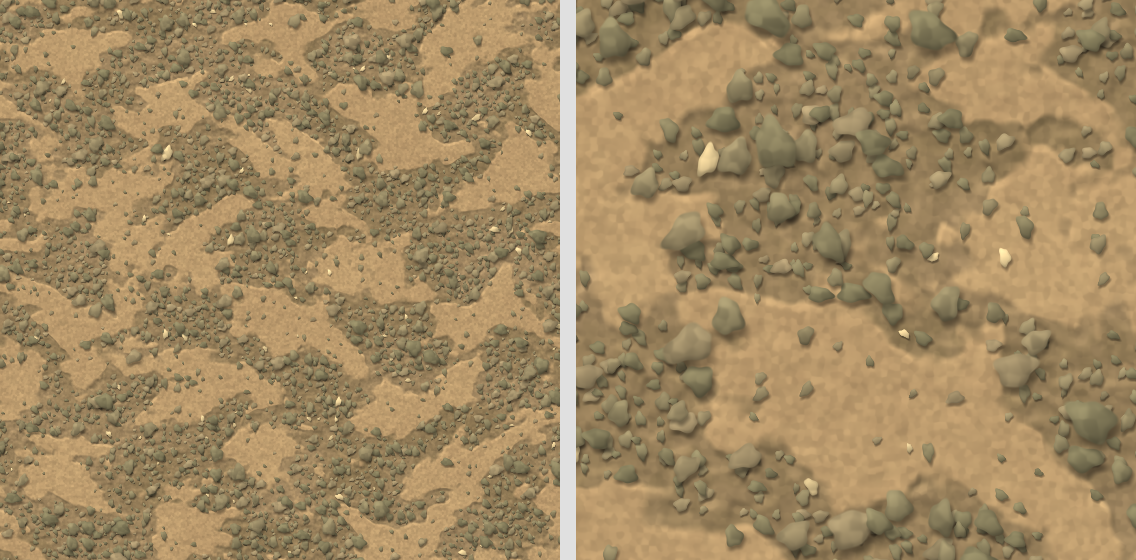
Left: the whole. Right: its middle third, enlarged.
This texture is drawn by a WebGL 1 fragment shader. Its source:

```glsl
precision highp float;
uniform vec2 u_resolution;

const vec2 TO_LIGHT = vec2(-0.4, 0.9);
const vec3 SAND_DEEP = vec3(0.71, 0.58, 0.41);
const vec3 SAND_PALE = vec3(0.77, 0.64, 0.45);
const vec3 SOIL_DARK = vec3(0.53, 0.45, 0.31);
const vec3 SOIL_PALE = vec3(0.66, 0.55, 0.40);
const vec3 STONE_OLIVE = vec3(0.51, 0.48, 0.35);
const vec3 STONE_TAN = vec3(0.66, 0.58, 0.43);
const vec3 STONE_CREAM = vec3(0.88, 0.78, 0.57);

vec2 hash2(vec2 p) {
  vec2 q = vec2(dot(p, vec2(127.1, 311.7)), dot(p, vec2(269.5, 183.3)));
  return fract(sin(q) * 43758.547);
}

mat2 rotation(float angle) {
  float c = cos(angle), s = sin(angle);
  return mat2(c, s, -s, c);
}

// Smooth cellular noise: random cell values blended by distance
float cellNoise(vec2 p) {
  vec2 cell = floor(p), f = fract(p);
  float total = 0.0, weights = 0.0;
  for (int y = -1; y <= 1; y++) {
    for (int x = -1; x <= 1; x++) {
      vec2 o = vec2(float(x), float(y));
      vec2 h = hash2(cell + o);
      vec2 d = o + 0.15 + 0.7 * h - f;
      float w = exp(-7.0 * dot(d, d));
      total += w * fract(h.x * 17.3 + h.y * 31.7);
      weights += w;
    }
  }
  return total / weights;
}

// Warped, layered sines: high where sand lies, low in the rubble
float sandField(vec2 p) {
  vec2 q = p * vec2(17.0, 25.0) + vec2(2.3, 5.1);
  float sum = 0.0, amp = 0.5;
  for (int i = 0; i < 4; i++) {
    q += 0.8 * sin(q.yx * 0.7 + vec2(1.7, 4.1));
    sum += amp * sin(q.x) * cos(q.y);
    q = rotation(0.65) * q * 1.6 + 3.1;
    amp *= 0.65;
  }
  return sum;
}

float sandCover(vec2 p) {
  float ragged = cellNoise(p * vec2(38.0, 48.0)) - 0.5;
  ragged += 0.5 * (cellNoise(p * 95.0) - 0.5);
  return smoothstep(0.02, 0.18, sandField(p) + 0.3 * ragged);
}

float groundHeight(vec2 p, float sand) {
  float rubble = cellNoise(p * vec2(75.0, 95.0) + 7.0);
  return 0.45 * sand + rubble * mix(0.6, 0.18, sand);
}

vec3 groundColor(vec2 p) {
  float sand = sandCover(p);
  vec2 lightward = p + TO_LIGHT * 0.005;
  float slope = groundHeight(p, sand) - groundHeight(lightward, sandCover(lightward));
  float broad = cellNoise(p * vec2(9.0, 15.0));
  float fine = cellNoise(p * 130.0);
  float grain = cellNoise(p * 260.0) - 0.5;
  vec3 soil = mix(SOIL_DARK, SOIL_PALE, 0.6 * broad + 0.4 * fine);
  vec3 drift = mix(SAND_DEEP, SAND_PALE, 0.5 * broad + 0.5 * fine);
  vec3 color = mix(soil, drift, sand);
  return color * (1.0 + 0.4 * clamp(slope, -0.6, 0.35) + 0.12 * grain);
}

// Radial measure of a lumpy, elongated stone: 1.0 on its outline
float stoneShape(vec2 d, float radius, vec2 h) {
  vec2 q = rotation(3.0 * h.x) * d / radius;
  q.y *= 1.15 + 0.55 * h.y;
  float angle = atan(q.y, q.x + 0.0001);
  float lumps = 0.13 * sin(3.0 * angle + 6.3 * h.y) + 0.08 * sin(5.0 * angle + 9.0 * h.x);
  return length(q) * (1.0 + lumps);
}

vec3 stoneColor(vec2 h, float lit, float r, float mottle) {
  vec3 color = mix(STONE_OLIVE, STONE_TAN, h.x * h.x);
  color = mix(color, STONE_CREAM, step(0.98, h.y));
  float rim = smoothstep(0.6, 1.0, r);
  return color * (1.0 + 0.24 * lit - 0.1 * rim + 0.22 * (mottle - 0.5));
}

// One size of stones, gathered in the hollows, with soft contact shadows
vec3 addStones(vec3 color, vec2 p, float scale, float seed) {
  vec2 q = p * scale + seed;
  vec2 cell = floor(q);
  float mottle = cellNoise(p * 150.0 + seed);
  float soft = clamp(scale * 2.0 / u_resolution.y, 0.08, 0.4);
  for (int y = -1; y <= 1; y++) {
    for (int x = -1; x <= 1; x++) {
      vec2 id = cell + vec2(float(x), float(y));
      vec2 h = hash2(id + seed);
      vec2 k = hash2(id + seed + 41.7);
      vec2 center = id + 0.1 + 0.8 * h;
      float sandiness = smoothstep(-0.2, 0.18, sandField((center - seed) / scale));
      float present = step(k.x, mix(0.72, 0.07, sandiness));
      float radius = mix(0.24, 0.5, k.y * k.y);
      vec2 d = q - center;
      float r = stoneShape(d, radius, h);
      float shade = stoneShape(d + TO_LIGHT * radius * 0.4, radius, h);
      float shadow = 1.0 - smoothstep(0.65, 1.3, shade);
      float body = 1.0 - smoothstep(1.0 - soft, 1.0 + soft, r);
      float lit = clamp(dot(d / radius, TO_LIGHT), -1.0, 1.0);
      color *= 1.0 - 0.36 * shadow * present;
      color = mix(color, stoneColor(h, lit, r, mottle), body * present);
    }
  }
  return color;
}

void main() {
  vec2 p = gl_FragCoord.xy / u_resolution.y;
  vec3 color = groundColor(p);
  color = addStones(color, p, 88.0, 3.7);
  color = addStones(color, p, 52.0, 19.2);
  color = addStones(color, p, 31.0, 57.4);
  gl_FragColor = vec4(color, 1.0);
}
```
